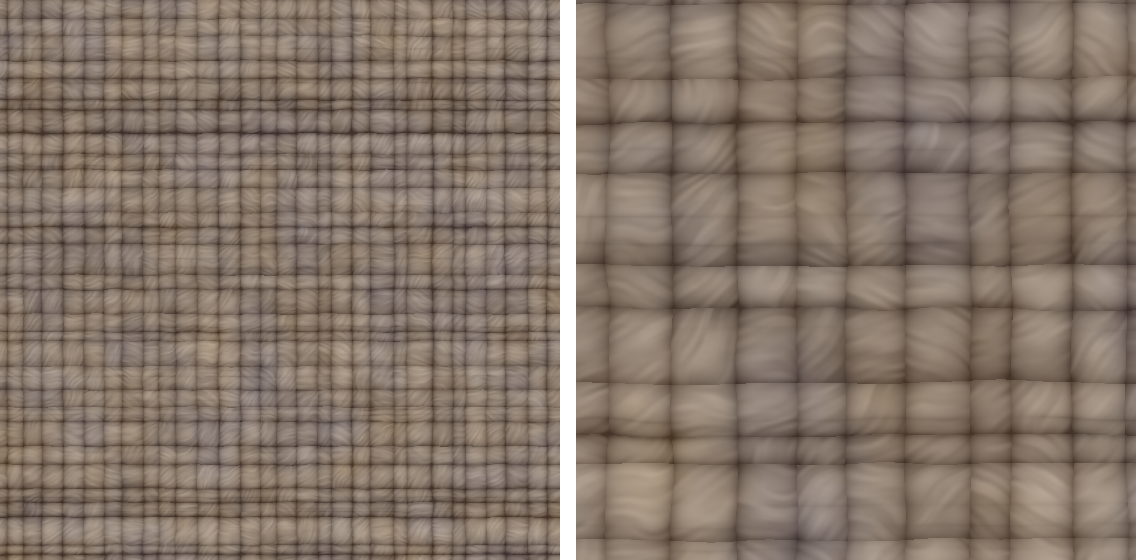
Left: the whole. Right: its middle third, enlarged.
This texture is drawn by a three.js fragment shader. Its source:

```glsl
// Soft padded fibre weave: 29 columns crossed by 29 uneven rows of cushions.
// Jittered strips give the cells; grooves, creases and rounding give the shade,
// and stretched noise turned per cell gives the fine hair-like fibres.

varying vec2 vUv;

const float COLUMNS = 29.0;
const float ROWS = 29.0;
const float CREASES = 62.0;
const float COLUMN_JITTER = 0.42;
const float ROW_JITTER = 0.72;
const float FIRST_COLUMN = 0.010;     // shift of the first column edge
const float COLUMN_GROOVE = 0.0046;   // falloff widths in canvas units
const float ROW_GROOVE = 0.0050;
const float CREASE_WIDTH = 0.0022;
const float WARP = 0.0034;
const vec2 FIBRE_SCALE = vec2(48.0, 290.0);
const float BASE_SHADE = 0.88;

const vec3 GROOVE_COLOR = vec3(0.26, 0.20, 0.165);
const vec3 CUSHION_COLOR = vec3(0.67, 0.61, 0.555);
const vec3 OCHRE_TINT = vec3(0.030, 0.012, -0.032);

struct Strip {
  float id;    // index of the strip
  float t;     // 0 to 1 across it
  float low;   // distance to its lower edge
  float high;  // distance to its upper edge
};

float hash(vec2 p) {
  vec3 q = fract(vec3(p.xyx) * 0.1031);
  q += dot(q, q.yzx + 33.33);
  return fract((q.x + q.y) * q.z);
}

float noise(vec2 p) {
  vec2 i = floor(p);
  vec2 f = fract(p);
  f = f * f * (3.0 - 2.0 * f);
  float bottom = mix(hash(i), hash(i + vec2(1.0, 0.0)), f.x);
  float top = mix(hash(i + vec2(0.0, 1.0)), hash(i + vec2(1.0, 1.0)), f.x);
  return mix(bottom, top, f.y);
}

float fbm(vec2 p) {
  float sum = 0.0;
  float weight = 0.5;
  for (int i = 0; i < 4; i++) {
    sum += weight * noise(p);
    p = p * 2.03 + 17.3;
    weight *= 0.5;
  }
  return sum / 0.9375;
}

float edgeAt(float i, float jitter, float seed) {
  return i + jitter * (hash(vec2(i, seed)) - 0.5);
}

Strip findStrip(float x, float count, float jitter, float seed) {
  float g = x * count;
  float i = floor(g);
  float lo = edgeAt(i, jitter, seed);
  float hi = edgeAt(i + 1.0, jitter, seed);
  if (g < lo) {
    i -= 1.0;
    hi = lo;
    lo = edgeAt(i, jitter, seed);
  } else if (g >= hi) {
    i += 1.0;
    lo = hi;
    hi = edgeAt(i + 1.0, jitter, seed);
  }
  return Strip(i, (g - lo) / (hi - lo), (g - lo) / count, (hi - g) / count);
}

// Darkness of the two edges of a strip, each edge with its own random depth
float groove(Strip s, float width, vec2 depthRange, float seed) {
  float a = hash(vec2(s.id, seed));
  float b = hash(vec2(s.id + 1.0, seed));
  return mix(depthRange.x, depthRange.y, a * a) * exp(-s.low / width)
       + mix(depthRange.x, depthRange.y, b * b) * exp(-s.high / width);
}

float bulge(float t) {
  float c = 2.0 * t - 1.0;
  return c * c;
}

void main() {
  // Cells, with edges gently bent
  vec2 bend = vec2(noise(vUv * 31.0 + 5.0), noise(vUv * 29.0 + 71.0)) - 0.5;
  vec2 p = vUv + WARP * bend;
  Strip column = findStrip(p.x - FIRST_COLUMN, COLUMNS, COLUMN_JITTER, 3.0);
  Strip row = findStrip(p.y, ROWS, ROW_JITTER, 47.0);
  Strip crease = findStrip(p.y + 0.4 * WARP * bend.x, CREASES, 0.8, 83.0);
  vec2 cell = vec2(column.id, row.id);

  // Grooves and cushion rounding, lit from above
  float shade = BASE_SHADE;
  shade -= groove(column, COLUMN_GROOVE, vec2(0.27, 0.46), 11.0);
  shade -= groove(row, ROW_GROOVE, vec2(0.24, 0.66), 29.0);
  shade -= groove(crease, CREASE_WIDTH, vec2(0.0, 0.30), 61.0) * noise(vUv * vec2(24.0, 60.0));
  shade -= 0.10 * bulge(column.t) + 0.09 * bulge(row.t);
  shade += 0.17 * (row.t - 0.5);

  // Tone of rows, columns and single cells, then worn patches
  shade += 0.12 * (hash(vec2(row.id, 7.0)) - 0.5);
  shade += 0.08 * (hash(vec2(column.id, 19.0)) - 0.5);
  shade += 0.09 * (hash(cell + 101.0) - 0.5);
  shade += 0.32 * (fbm(vUv * vec2(26.0, 44.0)) - 0.5);

  // Fibres combed along a curved direction in each cell
  float angle = 1.8 * (hash(cell + 211.0) - 0.3) + 0.7 * (noise(vUv * 40.0) - 0.5);
  vec2 along = vec2(cos(angle), sin(angle));
  vec2 local = vUv - (cell + 0.5) / vec2(COLUMNS, ROWS);
  vec2 combed = vec2(dot(local, along), dot(local, vec2(-along.y, along.x)));
  float fibre = noise(combed * FIBRE_SCALE + cell * 13.0 + 300.0);
  shade += 0.20 * (fibre - 0.5);

  vec3 color = mix(GROOVE_COLOR, CUSHION_COLOR, clamp(shade, 0.0, 1.1));
  color += OCHRE_TINT * 2.0 * (fbm(vUv * 13.0 + 40.0) - 0.5);
  gl_FragColor = vec4(color, 1.0);
}
```
